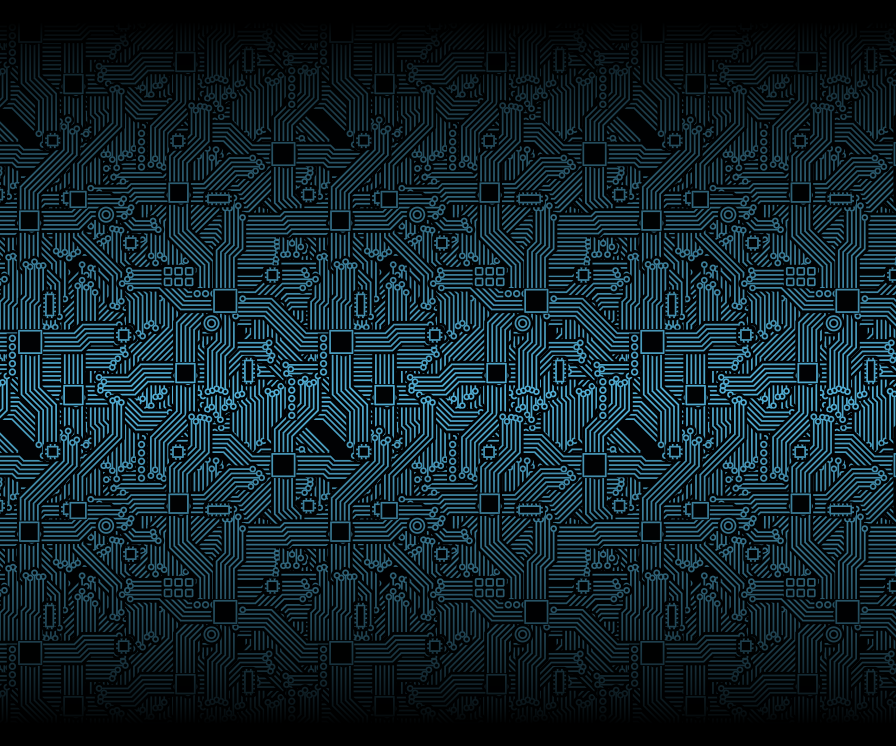
This pattern is drawn by a Shadertoy shader. Its source:

```glsl
// Repeating circuit board: octilinear trace bundles, pads, small parts and chips
// on a square tile that wraps at its edges. Bundles are level sets of unit-gradient
// folds, so the pitch stays even through bends; the light fades to top and bottom.

const float TILES_ACROSS = 2.88;
const float PITCH = 1.0 / 72.0;             // trace spacing, in tiles
const float LINE = 0.40 * PITCH;            // trace width
const float PAD_RADIUS = 0.58 * PITCH;
const float LANE = 0.85 * PITCH;            // cleared half width beside a trace
const float BUNDLE_GRID = 7.0;
const float PART_GRID = 4.0;
const float LIGHT_CENTRE = 0.53;            // from the top
const float REACH_UP = 0.50;
const float REACH_DOWN = 0.44;
const float LIGHT_FALLOFF = 0.75;
const vec3 BOARD = vec3(0.003, 0.010, 0.016);
const vec3 COPPER = vec3(0.32, 0.68, 0.83);
const vec2 PAD_ARRAY = vec2(0.574, 0.889);
const float HALF_PI = 1.5707963;
// Large chips: centre x, centre y (downwards), half size
const vec3 CHIPS[8] = vec3[8](
    vec3(0.236, 0.270, 0.030), vec3(0.596, 0.199, 0.030),
    vec3(0.911, 0.495, 0.036), vec3(0.574, 0.619, 0.030),
    vec3(0.251, 0.641, 0.025), vec3(0.094, 0.709, 0.030),
    vec3(0.724, 0.967, 0.036), vec3(0.097, 0.099, 0.036));

float pixel;                                // size of one pixel, in tiles

float hash(vec2 p) {
    vec3 a = fract(p.xyx * vec3(0.1031, 0.1030, 0.0973));
    a += dot(a, a.yzx + 33.33);
    return fract((a.x + a.y) * a.z);
}

vec2 wrapTile(vec2 p) { return p - round(p); }

float box(vec2 p, vec2 halfSize) {
    vec2 d = abs(p) - halfSize;
    return length(max(d, 0.0)) + min(max(d.x, d.y), 0.0);
}

float cover(float d) { return clamp(0.5 - d / pixel, 0.0, 1.0); }

// Lays copper over what lies below, after clearing the ground around it
void paint(inout float ink, float copper, float clearing) {
    ink = mix(ink, cover(copper), cover(clearing));
}

// Parallel traces with a 45 degree jog and staggered ends that carry ring pads
void addBundle(inout float ink, vec2 q, vec2 middle, float side, float count,
               float halfLength, float seed, float startTaper) {
    vec2 dir = round(vec2(cos(side * HALF_PI), sin(side * HALF_PI)));
    vec2 p = wrapTile(q - middle);
    p = vec2(dot(p, dir), dot(p, vec2(-dir.y, dir.x)));
    p.y *= hash(vec2(seed, 1.0)) < 0.5 ? -1.0 : 1.0;
    float jog = floor(10.0 * hash(vec2(seed, 2.0))) * PITCH;
    float v = max(p.y - jog, min(p.y, (p.y - p.x - 0.5 * jog) * 0.70711));
    if (abs(v) > (count + 2.0) * PITCH || abs(p.x) > halfLength + 2.5 * PITCH) return;

    float taper = p.x > 0.0 ? 1.0 : startTaper;
    float slant = 1.2 * hash(vec2(seed, 3.0 + sign(p.x)));
    float nearest = clamp(round(v / PITCH), -count, count);
    float copper = 1.0, clearing = 1.0;
    for (float j = -1.0; j <= 1.0; j++) {
        float n = clamp(nearest + j, -count, count);
        float jitter = 3.0 * hash(vec2(seed + 0.37 * sign(p.x), n + 20.0));
        float end = halfLength - taper * PITCH * (slant * abs(n) + jitter);
        vec2 fromEnd = vec2(abs(p.x) - end, v - n * PITCH);
        float r = length(fromEnd - vec2(PAD_RADIUS, 0.0));
        float trace = max(abs(fromEnd.y) - 0.5 * LINE, fromEnd.x);
        copper = min(copper, min(trace, abs(r - PAD_RADIUS) - 0.5 * LINE));
        float lane = max(abs(fromEnd.y) - LANE, fromEnd.x);
        clearing = min(clearing, min(lane, r - PAD_RADIUS - 0.8 * PITCH));
    }
    paint(ink, copper, clearing);
}

// Small pinned chip, double ring or row of rings
void addPart(inout float ink, vec2 q, vec2 centre, float seed) {
    vec2 p = wrapTile(q - centre);
    if (hash(vec2(seed, 5.0)) < 0.4) p = p.yx;
    float kind = fract(seed * 7.0 / 16.0);
    if (kind < 0.62) {
        vec2 halfSize = kind < 0.15 ? vec2(0.034, 0.012) : vec2(0.016);
        float d = box(p, halfSize);
        vec2 outside = abs(p) - halfSize;
        float along = outside.x > outside.y ? p.y : p.x;
        float pins = max(abs(fract(along / PITCH) - 0.5) * PITCH - 0.5 * LINE,
                         max(d - 0.6 * PITCH, -d));
        pins = max(pins, min(outside.x, outside.y));
        paint(ink, min(abs(d) - 0.5 * LINE, pins), d - 1.1 * PITCH);
    } else if (kind < 0.74) {
        float r = length(p);
        paint(ink, min(abs(r - 0.023), abs(r - 0.012)) - 0.5 * LINE, r - 0.034);
    } else {
        float spacing = 0.027;
        float x = p.x - spacing * clamp(round(p.x / spacing), -2.0, 2.0);
        float ring = abs(length(vec2(x, p.y)) - 0.009) - 0.5 * LINE;
        paint(ink, ring, box(p, vec2(0.070, 0.018)));
    }
}

// Three by two array of rounded square pads
void addPadArray(inout float ink, vec2 q) {
    vec2 p = wrapTile(q - PAD_ARRAY);
    vec2 cell = clamp(vec2(round(p.x / 0.034), floor(p.y / 0.034) + 0.5),
                      vec2(-1.0, -0.5), vec2(1.0, 0.5));
    float pad = abs(box(p - cell * 0.034, vec2(0.008)) - 0.003) - 0.5 * LINE;
    paint(ink, pad, box(p, vec2(0.055, 0.038)));
}

void mainImage(out vec4 fragColor, in vec2 fragCoord) {
    pixel = TILES_ACROSS / iResolution.x;
    vec2 q = vec2(fragCoord.x, iResolution.y - fragCoord.y) * pixel;
    float ink = 0.0, total = BUNDLE_GRID * BUNDLE_GRID;
    // Wide bundles on a jittered grid, stacked in shuffled order
    for (float i = 0.0; i < total; i++) {
        float k = mod(i * 18.0, total);
        vec2 cell = vec2(mod(k, BUNDLE_GRID), floor(k / BUNDLE_GRID));
        vec2 middle = (cell + vec2(hash(vec2(k, 7.0)), hash(vec2(k, 8.0)))) / BUNDLE_GRID;
        middle = round(middle / PITCH) * PITCH;
        float count = 3.0 + floor(3.0 * hash(vec2(k, 9.0)));
        float side = floor(4.0 * hash(vec2(k, 10.0)));
        addBundle(ink, q, middle, side, count, 0.17 + 0.05 * hash(vec2(k, 11.0)), k, 1.0);
    }
    // Narrow bundles leaving each side of every chip
    for (int i = 0; i < 32; i++) {
        vec3 chip = CHIPS[i / 4];
        float side = float(i % 4), seed = 60.0 + float(i);
        float halfLength = 0.13 + 0.06 * hash(vec2(seed, 12.0));
        vec2 dir = round(vec2(cos(side * HALF_PI), sin(side * HALF_PI)));
        addBundle(ink, q, chip.xy + dir * halfLength, side, floor(chip.z / PITCH),
                  halfLength, seed, 0.0);
    }
    for (float i = 0.0; i < PART_GRID * PART_GRID; i++) {
        vec2 cell = vec2(mod(i, PART_GRID), floor(i / PART_GRID));
        vec2 jitter = vec2(hash(vec2(i, 13.0)), hash(vec2(i, 14.0)));
        addPart(ink, q, (cell + jitter) / PART_GRID, i + 100.0);
    }
    addPadArray(ink, q);
    for (int i = 0; i < 8; i++) {
        float d = box(wrapTile(q - CHIPS[i].xy), vec2(CHIPS[i].z));
        paint(ink, abs(d) - 0.5 * LINE, d - LINE);
    }
    // Light band across the middle
    float below = 1.0 - fragCoord.y / iResolution.y - LIGHT_CENTRE;
    float reach = below > 0.0 ? REACH_DOWN : REACH_UP;
    float light = pow(max(1.0 - abs(below) / reach, 0.0), LIGHT_FALLOFF);
    fragColor = vec4(mix(BOARD, COPPER, ink) * light, 1.0);
}
```
